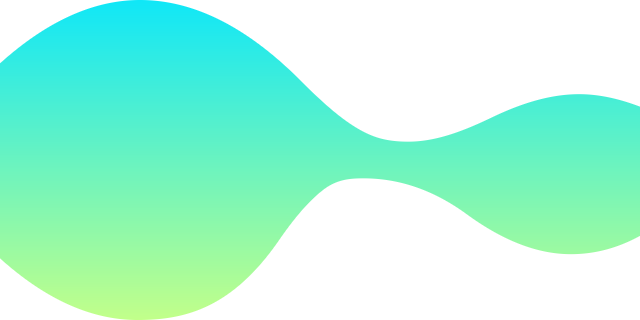
Reproduce this background procedurally as a Shadertoy shader.

```glsl
// A wavy horizontal blob with a pinched waist, filled cyan to lime, on white.

const int KNOTS = 8;
const vec3 WHITE = vec3(1.0);
const vec3 CYAN  = vec3(0.06, 0.905, 0.97);
const vec3 LIME  = vec3(0.76, 1.0, 0.54);

// Knots of each edge: x, height, slope, in units of canvas height
const vec3 UPPER[KNOTS] = vec3[KNOTS](
    vec3(0.0,    0.802,  0.9),  vec3(0.4375, 1.0,    0.0),
    vec3(0.9375, 0.75,  -1.0),  vec3(1.1927, 0.5664, -0.25),
    vec3(1.276,  0.5573, 0.0),  vec3(1.5365, 0.6328, 0.48),
    vec3(1.8099, 0.7057, 0.0),  vec3(2.0,    0.6667, -0.38));
const vec3 LOWER[KNOTS] = vec3[KNOTS](
    vec3(0.0,    0.1927, -0.9), vec3(0.4297, 0.0,    0.0),
    vec3(0.8724, 0.25,   1.45), vec3(1.013,  0.4089, 0.75),
    vec3(1.1354, 0.4427, 0.0),  vec3(1.4583, 0.3307, -0.73),
    vec3(1.7839, 0.2057, 0.0),  vec3(2.0,    0.263,  0.55));

// Cubic Hermite span between knots a and b: returns height and slope at x
vec2 hermite(vec3 a, vec3 b, float x) {
    float w = b.x - a.x;
    float t = (x - a.x) / w;
    float rise = b.y - a.y;
    float c2 = 3.0 * rise - w * (2.0 * a.z + b.z);
    float c3 = w * (a.z + b.z) - 2.0 * rise;
    float height = a.y + t * (w * a.z + t * (c2 + t * c3));
    float slope = a.z + t * (2.0 * c2 + 3.0 * t * c3) / w;
    return vec2(height, slope);
}

// Approximate signed distance to an edge curve, positive above it
float edgeDistance(vec3 knots[KNOTS], vec2 p) {
    vec2 curve = hermite(knots[0], knots[1], p.x);
    for (int i = 1; i < KNOTS - 1; i++) {
        if (p.x >= knots[i].x) curve = hermite(knots[i], knots[i + 1], p.x);
    }
    return (p.y - curve.x) / sqrt(1.0 + curve.y * curve.y);
}

// Antialiased coverage of the positive side
float coverage(float distance, float pixel) {
    return clamp(distance / pixel + 0.5, 0.0, 1.0);
}

void mainImage(out vec4 fragColor, in vec2 fragCoord) {
    vec2 p = fragCoord / iResolution.xy * vec2(2.0, 1.0);
    float pixel = 1.0 / iResolution.y;

    // Shape between the two edges
    float blob = coverage(-edgeDistance(UPPER, p), pixel)
               * coverage(edgeDistance(LOWER, p), pixel);

    // Vertical gradient fill
    vec3 fill = mix(LIME, CYAN, p.y);
    fragColor = vec4(mix(WHITE, fill, blob), 1.0);
}
```
